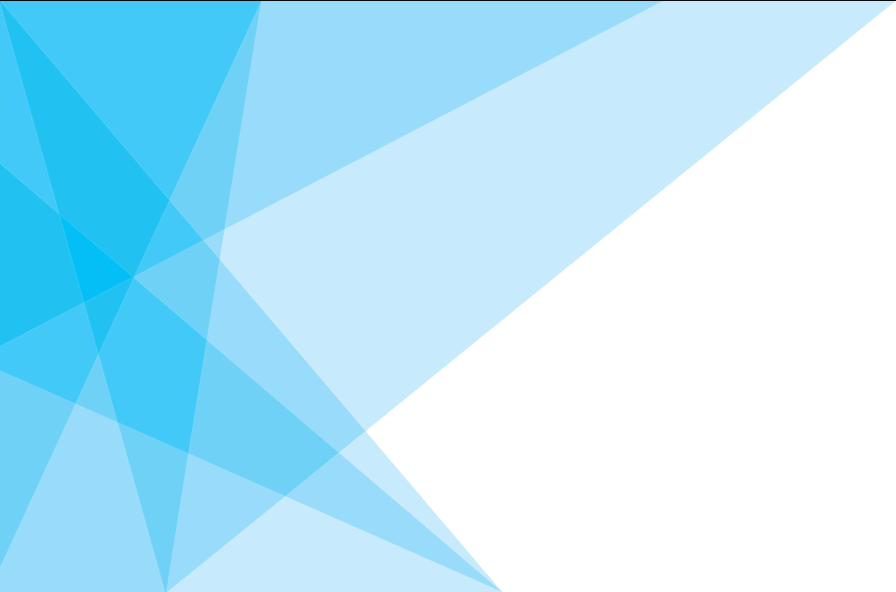
This background is drawn by a WebGL 2 fragment shader. Its source:

```glsl
#version 300 es
precision highp float;

// Overlapping translucent blue sheets fanning out from the left over white.
// Each sheet is a half-plane or a wedge of two; their smooth coverages are
// summed into a layer depth, which is looked up in a blended colour ramp.

uniform vec2 u_resolution;
out vec4 fragColor;

// Sheet edges as (start, end) in canvas fractions; the sheet lies to the left.
const vec4 BROAD_BEAM   = vec4(0.1868, 0.0,   1.0,    0.999);
const vec4 CORNER_SLOPE = vec4(0.5605, 0.0,   0.0,    0.999);
const vec4 UPPER_BEAM   = vec4(0.0,    0.415, 0.742,  1.0);
const vec4 LEFT_SHEET   = vec4(0.0,    0.041, 0.2917, 0.998);
const vec4 SPIKE_LEFT   = vec4(0.0,    0.995, 0.1842, 0.0);
const vec4 SPIKE_RIGHT  = vec4(0.1855, 0.0,   0.2917, 0.998);
const vec4 RAY_TOP      = vec4(0.5605, 0.0,   0.0,    0.724);
const vec4 RAY_BOTTOM   = vec4(0.0,    0.374, 0.5605, 0.0);

// Colour by number of stacked sheets.
const int MAX_DEPTH = 6;
const vec3 RAMP[7] = vec3[7](
    vec3(1.0), vec3(0.78, 0.92, 0.99), vec3(0.60, 0.86, 0.98),
    vec3(0.44, 0.82, 0.97), vec3(0.26, 0.79, 0.97),
    vec3(0.13, 0.76, 0.95), vec3(0.01, 0.75, 0.96));

const float SEAM_WIDTH = 0.0022;
const float SEAM_STRENGTH = 0.08;
const float TOP_LINE_HEIGHT = 0.0017;
const vec3 TOP_LINE_COLOR = vec3(0.03, 0.04, 0.05);

float seam = 0.0; // strongest pale edge line met so far

// Smooth coverage of the half-plane left of an edge; also records its seam.
float sheet(vec2 p, vec4 edge) {
    vec2 scale = vec2(u_resolution.x / u_resolution.y, 1.0);
    vec2 start = edge.xy * scale;
    vec2 dir = normalize(edge.zw * scale - start);
    vec2 rel = p - start;
    float dist = dir.x * rel.y - dir.y * rel.x;
    seam = max(seam, 1.0 - smoothstep(0.0, SEAM_WIDTH, abs(dist)));
    return clamp(dist * u_resolution.y + 0.5, 0.0, 1.0);
}

float wedge(vec2 p, vec4 edgeA, vec4 edgeB) {
    return sheet(p, edgeA) * sheet(p, edgeB);
}

// Blend between neighbouring ramp colours for fractional depth.
vec3 rampColor(float depth) {
    int lower = clamp(int(floor(depth)), 0, MAX_DEPTH - 1);
    return mix(RAMP[lower], RAMP[lower + 1], clamp(depth - float(lower), 0.0, 1.0));
}

void main() {
    vec2 p = gl_FragCoord.xy / u_resolution.y;

    // Stack the sheets.
    float depth = sheet(p, BROAD_BEAM)
                + sheet(p, CORNER_SLOPE)
                + sheet(p, UPPER_BEAM)
                + sheet(p, LEFT_SHEET)
                + wedge(p, SPIKE_LEFT, SPIKE_RIGHT)
                + wedge(p, RAY_TOP, RAY_BOTTOM);
    vec3 color = rampColor(depth);

    // Pale seams along the edges.
    color = mix(color, vec3(1.0), SEAM_STRENGTH * seam);

    // Thin dark line along the top border.
    float topLine = (p.y - 1.0 + TOP_LINE_HEIGHT) * u_resolution.y + 0.5;
    color = mix(color, TOP_LINE_COLOR, clamp(topLine, 0.0, 1.0));

    fragColor = vec4(color, 1.0);
}
```
